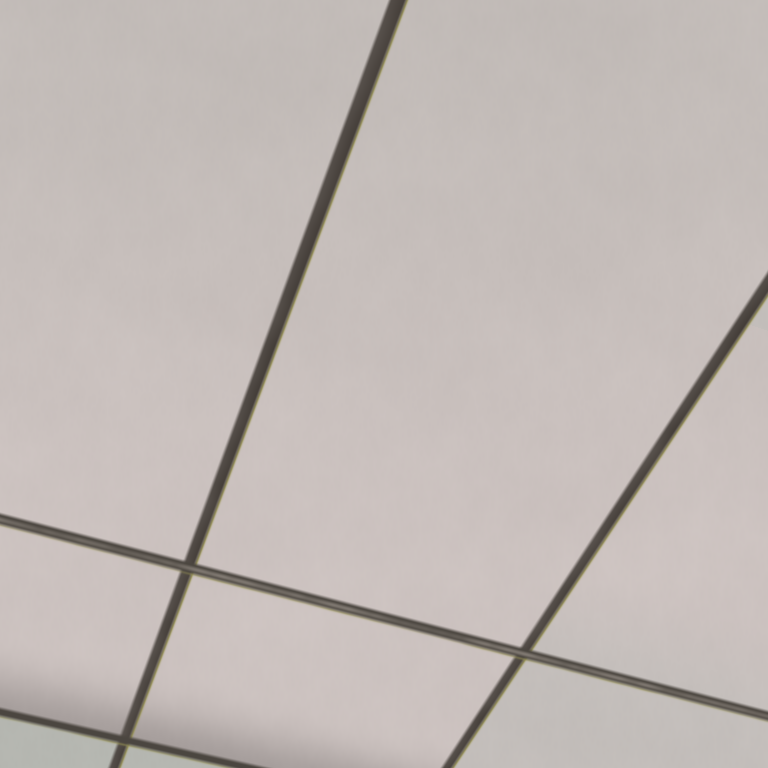
Give the GLSL for this pattern, as a Shadertoy shader.

```glsl
// Pale ceiling panels seen in steep perspective, split by dark grooves with a thin olive rim.
// A projective map turns canvas points into panel coordinates; folding those repeats the
// grooves, and layered sines with cellular noise give the panels a faint mottling.

const float ROW_PERIOD = 4.0;      // one long panel row (3) plus one short row (1)
const float EDGE_BLUR = 0.0030;
const vec3 HORIZON = vec3(0.02145, 1.0, 1.493);
const vec3 RUNNER_AXIS = 3.472 * vec3(1.0, -0.370, -0.1482);
const vec3 CROSS_AXIS = 6.23 * vec3(-0.2565, -1.0, 0.3242);

vec2 hash2(vec2 p) {
    vec2 q = vec2(dot(p, vec2(127.1, 311.7)), dot(p, vec2(269.5, 183.3)));
    return fract(sin(q) * 43758.55);
}

// Distance to the nearest scattered cell point
float cellular(vec2 p) {
    vec2 cell = floor(p), f = p - cell;
    float nearest = 2.0;
    for (int y = -1; y <= 1; y++)
        for (int x = -1; x <= 1; x++) {
            vec2 o = vec2(x, y);
            nearest = min(nearest, length(o + hash2(cell + o) - f));
        }
    return nearest;
}

float layeredSines(vec2 p) {
    float sum = 0.0, amp = 0.5;
    for (int i = 0; i < 4; i++) {
        sum += amp * sin(p.x + 1.7 * sin(p.y)) * cos(p.y * 0.8 + p.x * 0.4);
        p = mat2(1.5, 1.1, -1.1, 1.5) * p + 2.3;
        amp *= 0.55;
    }
    return sum;
}

// Panel coordinate in x, its gradient length on the canvas in y
vec2 project(vec2 p, vec3 axis, vec3 horizon) {
    float depth = dot(horizon, vec3(p, 1.0));
    float coord = dot(axis, vec3(p, 1.0)) / depth;
    return vec2(coord, length(axis.xy - coord * horizon.xy) / depth);
}

// Dark bar of the given half width, with a coloured rim on its positive side
vec3 drawGroove(vec3 base, float d, float halfWidth, vec3 bar, float rimAmount, float blur) {
    float rimOffset = (d - halfWidth - 0.0010) / 0.0019;
    base = mix(base, vec3(0.61, 0.59, 0.33), rimAmount * exp(-rimOffset * rimOffset));
    float cover = 1.0 - smoothstep(-blur, blur, abs(d) - halfWidth);
    return mix(base, bar, cover);
}

vec3 panelColor(vec2 p, float u, float row) {
    vec3 color = mix(vec3(0.800, 0.762, 0.752), vec3(0.762, 0.736, 0.722),
                     smoothstep(0.25, 1.0, p.y));
    // Cooler light in the lower right and beyond the short row
    float right = smoothstep(0.98, 1.02, u) * smoothstep(-0.5, 0.1, row);
    color = mix(color, vec3(0.755, 0.742, 0.728), 0.7 * right);
    float beyond = smoothstep(0.98, 1.02, row) * (1.0 - smoothstep(1.35, 1.6, row));
    float shadow = smoothstep(0.45, 1.0, row) * (1.0 - smoothstep(0.99, 1.02, row));
    color *= 1.0 - 0.19 * shadow * shadow * (1.0 - 0.7 * right);
    color = mix(color, vec3(0.70, 0.71, 0.685), 0.9 * beyond);
    // Mottling and fine vertical grain
    float mottle = 0.010 * layeredSines(p * vec2(9.0, 12.0));
    mottle += 0.008 * (cellular(p * vec2(34.0, 20.0)) - 0.5);
    mottle += 0.006 * (cellular(p * vec2(150.0, 70.0)) - 0.5);
    return color + mottle * vec3(1.0, 0.98, 0.97);
}

void mainImage(out vec4 fragColor, in vec2 fragCoord) {
    vec2 p = fragCoord / iResolution.xy;
    float blur = max(EDGE_BLUR, 1.0 / iResolution.y);

    vec2 runner = project(p, RUNNER_AXIS, HORIZON);
    vec2 cross = project(p, CROSS_AXIS, HORIZON);

    // Runners repeat evenly; cross grooves bound alternating long and short rows
    float row = mod(cross.x + 1.5, ROW_PERIOD) - 1.5;
    float joint = step(0.5, row);
    float runnerDist = (runner.x - round(runner.x)) / runner.y;
    float crossDist = (row - joint) / cross.y;
    float runnerHalf = 0.0150 / runner.y;
    float crossHalf = 0.0235 / cross.y;

    vec3 color = panelColor(p, runner.x, row);

    // Runner grooves: darker toward the rim side, slightly uneven along their length
    float wear = layeredSines(vec2(runner.x * 3.0, cross.x * 9.0));
    float side = clamp(runnerDist / runnerHalf, -1.0, 1.0);
    vec3 runnerBar = vec3(0.305, 0.280, 0.260) - 0.035 * side + 0.025 * wear;
    color = drawGroove(color, runnerDist, runnerHalf, runnerBar, 0.85, blur);

    // Cross grooves: the first is worn to a paler core, the second stays dark
    float streak = layeredSines(vec2(runner.x * 11.0, joint * 5.0));
    float core = 1.0 - smoothstep(0.0, 0.8, abs(crossDist / crossHalf - 0.1));
    float pale = (1.0 - joint) * core * (0.6 + 0.5 * streak);
    vec3 crossBar = mix(vec3(0.295, 0.275, 0.250), vec3(0.54, 0.51, 0.48), clamp(pale, 0.0, 1.0));
    float crossRim = 0.40 + 0.35 * streak;
    color = drawGroove(color, crossDist, crossHalf, crossBar, clamp(crossRim, 0.1, 0.7), blur);

    fragColor = vec4(clamp(color, 0.0, 1.0), 1.0);
}
```
